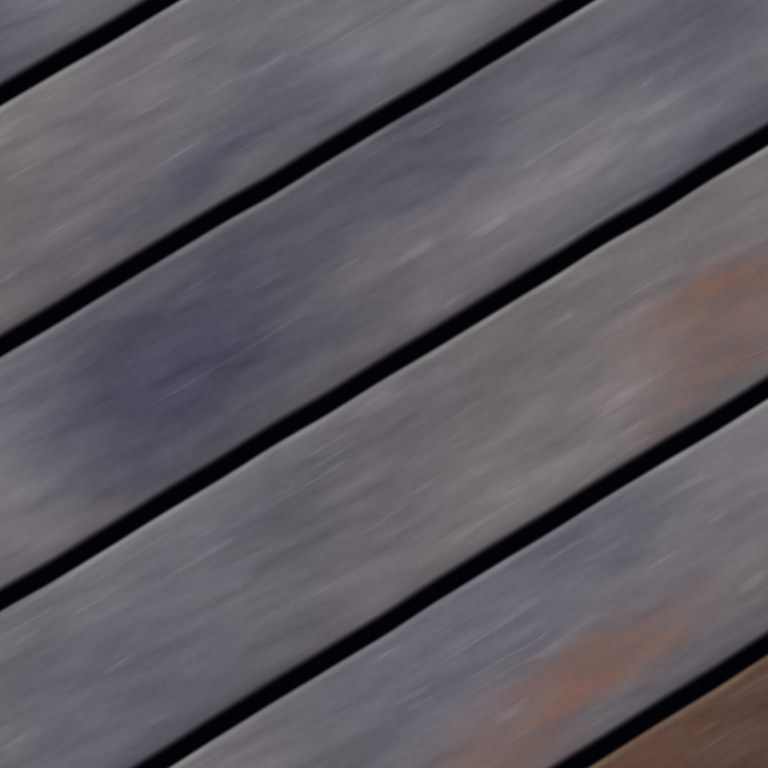
Reproduce this texture procedurally as a WebGL 2 fragment shader.

```glsl
#version 300 es
precision highp float;
// Weathered grey boards running diagonally, parted by dark soft gaps.
// A slightly fanned board coordinate gives gaps and edges; stretched noise
// gives grain, and elongated warped blobs give stains and rust.

#define SLOPE 0.613        // rise of the boards
#define FAN 0.024          // change of slope from board to board
#define OFFSET 0.216       // height of the middle gap at the left side
#define PITCH 0.334        // vertical spacing of the gaps
#define PITCH_DRIFT 0.0075 // gradual narrowing of the boards
#define GAP_HALF 0.0130    // half of the gap height
#define GRAIN 0.085        // strength of the fine grain
#define MOTTLE 0.15        // strength of the broad cloudiness
#define WOOD vec3(0.425, 0.408, 0.430)
#define SLATE vec3(0.265, 0.265, 0.335)
#define RUST vec3(0.470, 0.325, 0.270)
#define GAP_COLOR vec3(0.012, 0.010, 0.026)

uniform vec2 u_resolution;
out vec4 outColor;

float hash(vec2 p) {
  vec3 q = fract(vec3(p.xyx) * 0.1031);
  q += dot(q, q.yzx + 33.33);
  return fract((q.x + q.y) * q.z);
}

float noise(vec2 p) {
  vec2 cell = floor(p), f = fract(p);
  f = f * f * (3.0 - 2.0 * f);
  return mix(mix(hash(cell), hash(cell + vec2(1, 0)), f.x),
             mix(hash(cell + vec2(0, 1)), hash(cell + vec2(1, 1)), f.x), f.y);
}

float fbm(vec2 p) {
  float sum = 0.0, amplitude = 0.5;
  for (int i = 0; i < 4; i++) {
    sum += amplitude * noise(p);
    p = p * 2.03 + 17.7;
    amplitude *= 0.5;
  }
  return sum / 0.9375;
}

// Coordinates along and across the boards
vec2 toGrain(vec2 p) {
  vec2 along = normalize(vec2(1.0, SLOPE));
  return vec2(dot(p, along), dot(p, vec2(-along.y, along.x)));
}

// Soft stain stretched along the grain
float stain(vec2 p, vec2 center, vec2 size) {
  vec2 d = toGrain(p - center) / size;
  return exp(-dot(d, d));
}

float onBoard(float board, float index) {
  return 1.0 - step(0.5, abs(board - index));
}

void main() {
  vec2 p = gl_FragCoord.xy / u_resolution;

  // Board number and signed height above the nearest gap
  float level = ((p.y - SLOPE * p.x) / (1.0 - FAN * p.x) - OFFSET) / PITCH;
  level += PITCH_DRIFT * level * level;
  float board = floor(level);
  float gapDist = (level - round(level)) * PITCH;
  gapDist += 0.003 * (noise(vec2(p.x * 14.0, round(level) * 5.0)) - 0.5);

  // Grain differs on each board
  vec2 g = toGrain(p) + vec2(board * 7.3 + 40.0, board * 3.1 + 20.0);
  float bend = 0.03 * fbm(g * vec2(3.0, 5.0));
  float cloud = fbm(g * vec2(4.0, 11.0)) - 0.5;
  float fibre = fbm(vec2(g.x * 13.0, (g.y + bend + 0.06 * g.x) * 75.0)) - 0.5;
  float speck = noise(p * 150.0 + 9.0) - 0.5;
  float scratch = smoothstep(0.82, 0.97, noise(vec2(g.x * 11.0, (g.y + bend) * 130.0)));

  // Warped position gives the stains ragged borders
  vec2 w = p + 0.09 * (vec2(fbm(g * vec2(9.0, 20.0)), fbm(g * vec2(8.0, 23.0) + 31.0)) - 0.5);

  vec3 color = WOOD + vec3(0.012, 0.006, -0.006) * sin(board * 2.4 + p.x * 5.0);
  color += MOTTLE * cloud * vec3(1.0, 0.98, 0.9);

  // Dark and pale patches
  float dark = onBoard(board, 0.0) * (0.95 * stain(w, vec2(0.22, 0.51), vec2(0.23, 0.14))
             + 0.45 * stain(w, vec2(0.52, 0.79), vec2(0.24, 0.07)));
  dark += onBoard(board, 1.0) * 0.5 * stain(w, vec2(0.26, 0.78), vec2(0.19, 0.025));
  dark += 0.25 * onBoard(board, -2.0) * stain(w, vec2(0.60, 0.20), vec2(0.30, 0.06));
  color = mix(color, SLATE, min(dark, 0.85));
  float pale = stain(w, vec2(0.02, 0.35), vec2(0.09, 0.11))
             + 0.7 * stain(w, vec2(0.76, 0.80), vec2(0.10, 0.035));
  color += 0.085 * pale * vec3(1.0, 0.96, 0.85);

  // Rust gathers toward the lower right
  float rust = onBoard(board, -1.0) * (stain(w, vec2(0.96, 0.61), vec2(0.13, 0.035))
             + 0.7 * stain(w, vec2(0.94, 0.53), vec2(0.12, 0.025)));
  rust += onBoard(board, -2.0) * (stain(w, vec2(0.80, 0.15), vec2(0.14, 0.045))
        + 0.8 * stain(w, vec2(0.68, 0.04), vec2(0.12, 0.04)));
  color = mix(color, RUST, 0.75 * min(rust, 1.0) * (0.75 + fibre));
  color = mix(color, RUST * 0.72, 0.85 * onBoard(board, -3.0));

  color += GRAIN * fibre + 0.012 * speck + 0.035 * scratch;

  // Shade above each gap, worn pale rim below it
  float above = max(gapDist, 0.0);
  color *= 1.0 - 0.38 * exp(-above / 0.022) * step(0.0, gapDist);
  float rim = exp(-pow((gapDist + GAP_HALF + 0.006) / 0.0045, 2.0));
  color += rim * vec3(0.055, 0.075, 0.055) * (0.5 + noise(vec2(p.x * 25.0, board)));
  float gap = smoothstep(-GAP_HALF - 0.004, -GAP_HALF + 0.003, gapDist)
            * (1.0 - smoothstep(GAP_HALF - 0.005, GAP_HALF + 0.009, gapDist));
  color = mix(color, GAP_COLOR, gap);

  outColor = vec4(clamp(color, 0.0, 1.0), 1.0);
}
```
